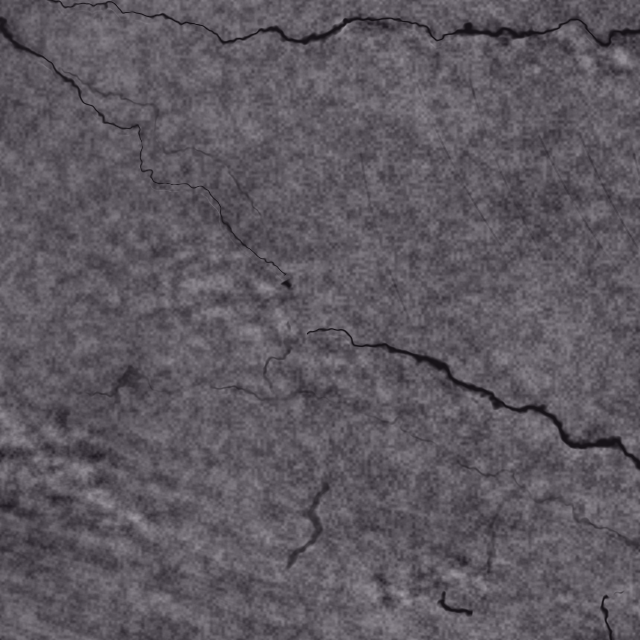
Give the GLSL for this texture, as a WebGL 1 fragment shader.

```glsl
precision highp float;
uniform vec2 u_resolution;

#define STONE vec3(0.372, 0.353, 0.381)
#define CRACK_COLOR vec3(0.075, 0.06, 0.08)
#define GRAIN 0.15
#define MOTTLE 0.22
#define RELIEF 0.55
#define STREAKS 0.22
#define JAGGEDNESS 0.075
#define LIP_LIGHT 0.09
#define SCRATCH_DEPTH 0.075

float hash(vec2 p) {
  vec3 q = fract(p.xyx * 0.1031);
  q += dot(q, q.yzx + 33.33);
  return fract((q.x + q.y) * q.z);
}

float noise(vec2 p) {
  vec2 i = floor(p), f = fract(p);
  f = f * f * (3.0 - 2.0 * f);
  return mix(mix(hash(i), hash(i + vec2(1, 0)), f.x),
             mix(hash(i + vec2(0, 1)), hash(i + vec2(1, 1)), f.x), f.y);
}

float fbm(vec2 p) {
  float sum = 0.0, amp = 0.5;
  for (int i = 0; i < 4; i++) {
    sum += amp * noise(p);
    p = mat2(1.6, 1.2, -1.2, 1.6) * p + 17.3;
    amp *= 0.5;
  }
  return sum / 0.9375;
}

float segment(vec2 p, vec2 a, vec2 b) {
  vec2 ab = b - a;
  return length(p - a - ab * clamp(dot(p - a, ab) / dot(ab, ab), 0.0, 1.0));
}

float path(vec2 p, vec2 a, vec2 b, vec2 c, vec2 d) {
  return min(segment(p, a, b), min(segment(p, b, c), segment(p, c, d)));
}

float groove(float dist, float width) {
  return smoothstep(width + 0.002, width * 0.3 - 0.001, dist);
}

float zone(float dist, float radius) {
  return exp(-dist * dist / (radius * radius));
}

// Depth of all cracks and pits: x is the sharp cut, y the soft shade beside it
vec2 cracks(vec2 p) {
  vec2 jag = vec2(fbm(p * 19.0), fbm(p * 19.0 + 41.0)) - 0.5;
  vec2 q = p + JAGGEDNESS * jag;
  float vary = smoothstep(0.25, 0.75, noise(p * 23.0 + 5.0));

  float top = path(q, vec2(0.06, 1.01), vec2(0.35, 0.935), vec2(0.6, 0.968), vec2(1.03, 0.95));
  float diagonal = path(q, vec2(-0.02, 0.98), vec2(0.11, 0.86), vec2(0.27, 0.72), vec2(0.42, 0.59));
  float middle = path(q, vec2(0.47, 0.485), vec2(0.66, 0.435), vec2(0.82, 0.37), vec2(1.03, 0.25));
  float seam = path(q, vec2(0.1, 0.4), vec2(0.38, 0.39), vec2(0.62, 0.34), vec2(1.03, 0.12));
  float branch = path(q, vec2(0.12, 0.87), vec2(0.24, 0.81), vec2(0.35, 0.73), vec2(0.42, 0.65));
  float upright = min(segment(q, vec2(0.445, 0.49), vec2(0.435, 0.39)),
                      segment(q, vec2(0.78, 0.21), vec2(0.765, 0.09)));
  float gash = segment(q, vec2(0.505, 0.23), vec2(0.458, 0.13));
  float corner = segment(q, vec2(0.97, 0.07), vec2(0.93, -0.02));
  float pits = min(segment(q, vec2(0.435, 0.57), vec2(0.443, 0.562)),
                   segment(q, vec2(0.7, 0.065), vec2(0.72, 0.058)));

  float cut = groove(top, mix(0.002, 0.007, vary) * smoothstep(-0.2, 0.6, p.x));
  cut = max(cut, groove(diagonal, mix(0.0055, 0.0015, smoothstep(0.0, 0.2, p.x)) * (0.6 + 0.6 * vary)) * 0.9);
  cut = max(cut, groove(middle, mix(0.001, 0.0075, smoothstep(0.45, 0.75, p.x)) * (0.6 + 0.5 * vary)));
  cut = max(cut, groove(seam, 0.003) * (0.12 + 0.4 * vary));
  cut = max(cut, groove(branch, 0.003) * (0.1 + 0.3 * vary));
  cut = max(cut, groove(upright, 0.004) * (0.25 + 0.4 * vary));
  cut = max(cut, groove(gash, 0.011) * 0.6);
  cut = max(cut, max(groove(corner, 0.004), groove(pits, 0.007)));

  float shade = zone(top, 0.016) * smoothstep(0.1, 0.9, p.x) + 0.5 * zone(middle, 0.014)
              + 0.35 * zone(min(diagonal, seam), 0.014);
  return vec2(cut, shade);
}

// Long thin arcs over the smooth upper right face
float scratches(vec2 p) {
  float mark = 0.0;
  for (int i = 0; i < 6; i++) {
    float k = float(i);
    float start = 0.94 - 0.2 * hash(vec2(k, 3.0));
    float drop = start - p.y;
    float x = 0.56 + 0.085 * k + drop * (0.05 + 0.35 * hash(vec2(k, 8.0))) + 0.6 * drop * drop;
    float span = smoothstep(0.0, 0.04, drop) * smoothstep(0.38, 0.2, drop);
    mark = max(mark, smoothstep(0.003, 0.0005, abs(p.x - x)) * span * noise(vec2(k * 9.0, p.y * 22.0)));
  }
  return mark;
}

void main() {
  vec2 p = gl_FragCoord.xy / u_resolution;
  vec2 warped = p + 0.08 * (vec2(fbm(p * 9.0), fbm(p * 9.0 + 23.0)) - 0.5);

  // Crumbled zones, lit from below left
  float rough = 0.9 * zone(segment(warped, vec2(-0.02, 0.36), vec2(0.21, 0.18)), 0.05)
              + 0.4 * zone(segment(warped, vec2(0.13, 0.55), vec2(0.38, 0.54)), 0.08)
              + 0.35 * zone(segment(warped, vec2(0.45, 0.46), vec2(1.0, 0.24)), 0.055)
              + 0.85 * zone(segment(warped, vec2(0.61, 0.07), vec2(0.76, 0.1)), 0.035)
              + 0.55 * zone(segment(warped, vec2(0.5, 0.95), vec2(1.0, 0.92)), 0.035);
  vec2 r = p * vec2(34.0, 42.0);
  float relief = fbm(r + vec2(0.3, 0.55)) - fbm(r - vec2(0.1, 0.15));

  // Slanted bedding in the lower part
  float lower = smoothstep(0.43, 0.27, p.y + 0.15 * p.x);
  vec2 bed = mat2(0.96, 0.28, -0.28, 0.96) * warped;
  bed = vec2(dot(p, vec2(0.96, -0.28)), dot(mix(p, warped, 0.25), vec2(0.28, 0.96)));
  float streak = fbm(bed * vec2(5.0, 62.0)) - 0.5;

  // Grain and broad mottling
  float light = GRAIN * (noise(p * 215.0) - 0.5) * mix(0.75, 1.0, smoothstep(0.1, 0.6, p.x));
  light += MOTTLE * (fbm(p * 62.0 + 9.0) - 0.5) + 0.13 * (fbm(p * 6.0 + 31.0) - 0.5);
  light += RELIEF * (0.08 + rough) * relief + STREAKS * lower * streak;
  light -= 0.03 * lower * smoothstep(0.6, 0.0, p.x) + SCRATCH_DEPTH * scratches(p);

  // Cracks with a bright lower lip
  vec2 crack = cracks(p);
  float lip = cracks(p + vec2(0.002, 0.011)).x * (1.0 - crack.x);
  light += LIP_LIGHT * lip * noise(p * 30.0) - 0.08 * crack.y;

  vec3 color = mix(STONE + light, CRACK_COLOR, crack.x * 0.95);
  gl_FragColor = vec4(clamp(color, 0.0, 1.0), 1.0);
}
```
